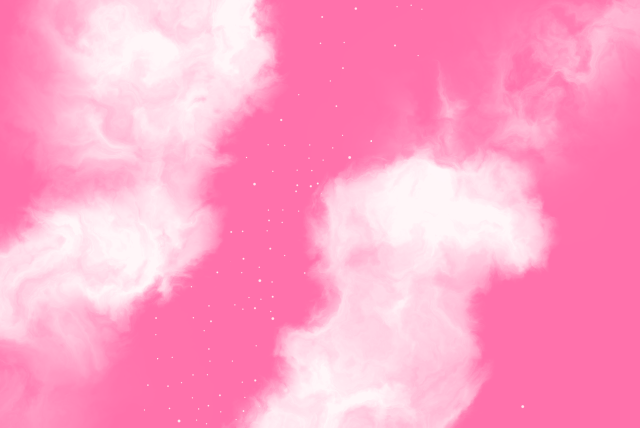
Reproduce this background procedurally as a WebGL 2 fragment shader.

```glsl
#version 300 es
precision highp float;
// Pale powder clouds bursting over a flat pink ground, with fine drifting specks.
// Each cloud is a smooth union of ellipses, bent and textured by warped noise;
// broad glows make it denser or thinner, and a hashed grid scatters the specks.

uniform vec2 u_resolution;
out vec4 fragColor;

// Centre and radii of each puff, in units of canvas height.
const vec4 LEFT_CLOUD[9] = vec4[9](
  vec4(.34, .94, .27, .23), vec4(.25, .72, .20, .16), vec4(.52, .93, .11, .18),
  vec4(.38, .59, .10, .17), vec4(.24, .41, .20, .16), vec4(.42, .46, .065, .09),
  vec4(.05, .33, .17, .15), vec4(.17, .21, .13, .09), vec4(.43, .73, .10, .12));
const vec4 RIGHT_CLOUD[9] = vec4[9](
  vec4(.98, .47, .23, .16), vec4(1.14, .50, .11, .14), vec4(.84, .45, .12, .12),
  vec4(.94, .25, .19, .19), vec4(.81, .11, .17, .19), vec4(.68, .00, .15, .12),
  vec4(1.0, .08, .11, .12), vec4(1.21, .41, .06, .06), vec4(1.06, .67, .025, .08));

// Centre, radius and strength: positive is denser powder, negative thinner.
const vec4 GLOWS[12] = vec4[12](
  vec4(.52, .93, .14, .24), vec4(.29, .84, .13, .18), vec4(.27, .38, .17, .26),
  vec4(.08, .36, .13, .12), vec4(.99, .53, .13, .32), vec4(1.14, .47, .12, .16),
  vec4(.76, .06, .17, .18), vec4(.12, .72, .14, -.22), vec4(.16, .18, .14, -.38),
  vec4(1.08, .20, .15, -.15), vec4(.33, .61, .10, -.10), vec4(.08, .96, .12, -.25));

float hash(vec2 p) {
  vec3 q = fract(p.xyx * .1031);
  q += dot(q, q.yzx + 33.33);
  return fract((q.x + q.y) * q.z);
}

float noise(vec2 p) {
  vec2 i = floor(p), f = fract(p);
  f = f * f * (3. - 2. * f);
  return mix(mix(hash(i), hash(i + vec2(1, 0)), f.x),
             mix(hash(i + vec2(0, 1)), hash(i + vec2(1, 1)), f.x), f.y);
}

float fbm(vec2 p) {
  float sum = 0., amp = .5;
  for (int i = 0; i < 6; i++) {
    sum += amp * noise(p);
    p = mat2(1.6, 1.2, -1.2, 1.6) * p + 7.3;
    amp *= .52;
  }
  return sum;
}

// Creased noise for the thin bright filaments.
float filaments(vec2 p) {
  float sum = 0., amp = .5;
  for (int i = 0; i < 5; i++) {
    sum += amp * (1. - abs(2. * noise(p) - 1.));
    p = mat2(1.6, 1.2, -1.2, 1.6) * p + 3.7;
    amp *= .55;
  }
  return sum;
}

float cloudDistance(vec2 p, vec4 puffs[9]) {
  float sum = 0.;
  for (int i = 0; i < 9; i++) {
    vec2 r = puffs[i].zw;
    float d = (length((p - puffs[i].xy) / r) - 1.) * min(r.x, r.y);
    sum += exp(-50. * d);
  }
  return -log(sum + 1e-20) / 50.;
}

float glow(vec2 p, vec2 centre, float radius) {
  vec2 q = (p - centre) / radius;
  return exp(-dot(q, q));
}

// One speck per cell, kept only along a slanting band that thins upwards.
float specks(vec2 p, float cells, float pixel) {
  vec2 cell = floor(p * cells);
  vec2 spot = .2 + .6 * vec2(hash(cell + 11.), hash(cell + 47.));
  float size = mix(.0006, .0026, pow(hash(cell + 83.), 3.));
  float d = length(p - (cell + spot) / cells);
  float band = exp(-pow((p.x - .44 - .42 * p.y) / .13, 2.));
  float kept = step(hash(cell + 5.), band * mix(.5, .2, p.y));
  return kept * (1. - smoothstep(size - pixel * .5, size + pixel, d));
}

void main() {
  float pixel = 1. / u_resolution.y;
  vec2 p = gl_FragCoord.xy * pixel;

  // Turbulence bends both outlines and inner texture.
  vec2 warp = vec2(fbm(p * 7. + 2.), fbm(p * 7. + 31.)) - .5;
  vec2 q = p + .07 * warp;
  float grain = fbm(q * 13. + 2.5 * warp);
  float threads = filaments(q * 9. + 1.5 * warp + 20.);
  float ragged = .10 * (grain - .5);

  // The upper left flank fades out more softly than the other edges.
  float soft = .045 + .07 * glow(p, vec2(.06, .8), .25) + .05 * glow(p, vec2(.16, .12), .15);
  float left = smoothstep(soft * .5, -soft, cloudDistance(q, LEFT_CLOUD) + ragged);
  float right = smoothstep(.02, -.045, cloudDistance(q, RIGHT_CLOUD) + ragged);

  float body = .69 + .5 * (grain - .5) + .35 * (threads - .6);
  for (int i = 0; i < 12; i++)
    body += GLOWS[i].w * glow(q, GLOWS[i].xy, GLOWS[i].z);
  float powder = max(left, right) * clamp(body, 0., .98);

  // Thin veils: a trail to the upper right, haze over the crown and lower left.
  float trail = .55 * glow(q, vec2(1.25, .80), .12) + .55 * glow(q, vec2(1.37, .88), .10)
              + .50 * glow(q, vec2(1.48, 1.0), .10) + .35 * glow(q, vec2(1.23, .66), .09);
  float haze = .45 * glow(q, vec2(1.0, .66), .10) + .35 * glow(q, vec2(.06, .08), .16);
  float veil = (trail + haze) * smoothstep(.25, .85, .5 * grain + .5 * threads);
  powder = 1. - (1. - powder) * (1. - clamp(veil, 0., .6));

  float dust = max(specks(p, 34., pixel), .6 * specks(p + 3.1 * vec2(.42, 1.), 61., pixel));
  vec3 pink = vec3(1., .445, .67), white = vec3(1., .975, .98);
  fragColor = vec4(mix(pink, white, max(powder, .85 * dust)), 1.);
}
```
